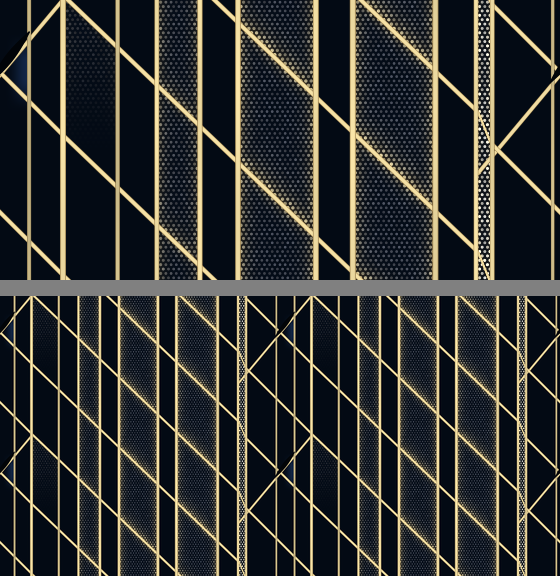
Top, the tile; bottom, the same tile 2 across and 2 down.
Give the GLSL for this pattern, as a Shadertoy shader.

```glsl
// Gold pinstripes and slanted bars over dark panels of stippled mesh.
const float PI = 3.14159265;
const vec3 NIGHT = vec3(0.012, 0.04, 0.08);
const vec3 GOLD = vec3(0.98, 0.90, 0.66);
const vec3 BRONZE = vec3(0.60, 0.48, 0.27);
const vec3 STEEL = vec3(0.27, 0.29, 0.34);

// Stripes: position, half width, brightness
const vec3 STRIPES[12] = vec3[12](
    vec3(0.104, 0.0075, 0.80), vec3(0.225, 0.0105, 1.00), vec3(0.420, 0.0080, 0.85),
    vec3(0.560, 0.0085, 1.00), vec3(0.714, 0.0095, 1.00), vec3(0.850, 0.0100, 1.00),
    vec3(1.128, 0.0105, 0.98), vec3(1.260, 0.0110, 1.00), vec3(1.555, 0.0110, 0.96),
    vec3(1.700, 0.0085, 1.00), vec3(1.758, 0.0085, 0.95), vec3(1.974, 0.0065, 0.85));

// Mesh panels: left, right, gilding, dot brightness
const vec4 PANELS[5] = vec4[5](
    vec4(0.225, 0.420, 0.25, 0.65), vec4(0.560, 0.714, 0.70, 0.95),
    vec4(0.850, 1.128, 1.00, 1.00), vec4(1.260, 1.555, 1.00, 1.05),
    vec4(1.700, 1.758, 0.60, 1.90));

float hash(vec2 p) {
    return fract(sin(dot(p, vec2(127.1, 311.7))) * 43758.5453);
}

// Coverage of a shape whose boundary is at distance zero
float cover(float dist, float pixel) {
    return 1.0 - smoothstep(-0.6 * pixel, 0.6 * pixel, dist);
}

// Distance to a segment, and the position along it
vec2 segment(vec2 p, vec2 a, vec2 b) {
    vec2 ab = b - a;
    float along = clamp(dot(p - a, ab) / dot(ab, ab), 0.0, 1.0);
    return vec2(length(p - a - ab * along), along);
}

// Metal bar with a bright core and bronze rims
vec3 paintBar(vec3 col, float dist, float halfWidth, float tone, float pixel) {
    float rim = smoothstep(0.45, 1.15, dist / halfWidth);
    vec3 metal = mix(GOLD, BRONZE, rim) * tone;
    return mix(col, metal, cover(dist - halfWidth, pixel));
}

// Sideways drift of the slanted bars; it returns to zero inside the narrow panel
float drift(float x) {
    float rise = clamp((x - 0.225) / 1.475, 0.0, 1.0);
    return 0.065 * rise * (1.0 - smoothstep(1.70, 1.76, x));
}

// Staggered dots in wrapping rows, tinted by the nearby gilding
vec3 mesh(vec2 p, float gilding, float brightness, float pixel) {
    const vec2 density = vec2(54.0, 64.0);
    vec2 grid = p * density;
    float row = floor(grid.y);
    grid.x += 0.5 * mod(row, 2.0);
    vec2 id = mod(vec2(floor(grid.x), row), vec2(2.0, 1.0) * density);
    vec2 local = (fract(grid) - 0.5) / density;
    float radius = mix(0.0048, 0.0065, gilding);
    float dotMask = cover(length(local) - radius, pixel);
    float wear = 0.75 + 0.4 * hash(id);
    vec3 ground = mix(NIGHT * 1.15, vec3(0.25, 0.20, 0.12), 0.75 * gilding);
    vec3 dotColour = mix(STEEL, GOLD * 0.92, gilding) * wear * brightness;
    return mix(ground, dotColour, dotMask);
}

void mainImage(out vec4 fragColor, in vec2 fragCoord) {
    vec2 p = fragCoord / iResolution.xy * vec2(2.0, 1.0);
    float pixel = 1.0 / iResolution.y;

    // Slanted bars: four across, two down
    float slant = p.x + p.y - 0.242 - drift(p.x);
    float slantDist = (mod(slant + 0.25, 0.5) - 0.25) * 0.7071;

    // Dark ground with a faint blue sheen in the first strip
    vec3 col = NIGHT;
    float sheen = smoothstep(0.02, 0.10, p.x) * step(p.x, 0.104);
    sheen *= smoothstep(0.60, 0.72, p.y) * (1.0 - smoothstep(0.78, 0.88, p.y));
    col += vec3(0.06, 0.11, 0.20) * sheen;

    // Mesh panels, gilded beside the stripes and the slanted bars
    float slantGlow = exp(-abs(slantDist) / (slantDist > 0.0 ? 0.032 : 0.016));
    for (int i = 0; i < 5; i++) {
        vec4 panel = PANELS[i];
        float edge = min(p.x - panel.x, panel.y - p.x);
        float edgeGlow = exp(-max(edge, 0.0) / 0.022);
        float gilding = clamp(panel.z * max(edgeGlow, slantGlow) * 1.15, 0.0, 1.0);
        float mask = cover(-edge, pixel);
        if (i == 0) mask *= step(slant, 1.0) * smoothstep(0.45, 0.90, p.y);
        col = mix(col, mesh(p, gilding, panel.w, pixel), mask);
    }

    // Rising bar, unwrapped across the side seam
    vec2 q = vec2(p.x < 1.0 ? p.x + 2.0 : p.x, p.y);
    vec2 rising = segment(q, vec2(1.706, 0.380), vec2(2.224, 1.0));
    col = paintBar(col, rising.x, 0.0075, 0.96, pixel);
    col = paintBar(col, abs(slantDist), 0.0080, 0.98, pixel);

    // Upright stripes with a slow shimmer
    for (int i = 0; i < 12; i++) {
        vec3 stripe = STRIPES[i];
        float shimmer = 0.97 + 0.03 * sin(2.0 * PI * (p.y + 3.0 * stripe.x));
        col = paintBar(col, abs(p.x - stripe.x), stripe.y, stripe.z * shimmer, pixel);
    }

    // Tapered dark scuff over the rising bar
    vec2 scuff = segment(q, vec2(1.965, 0.705), vec2(2.104, 0.885));
    float scuffWidth = 0.003 + 0.013 * sin(PI * scuff.y);
    col = mix(col, NIGHT * 0.4, cover(scuff.x - scuffWidth, pixel));

    fragColor = vec4(col, 1.0);
}
```
